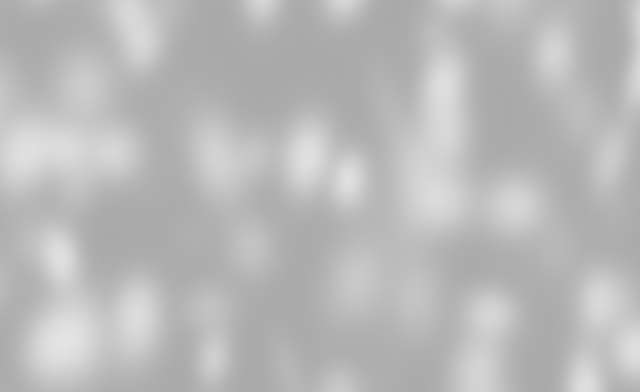
A WebGL 1 fragment shader for this texture:

```glsl
precision highp float;

uniform vec2 u_resolution;

// Lengths are in units of the canvas height.
#define CELL vec2(0.14, 0.18)
#define BLOB_RADIUS vec2(0.042, 0.060)
#define SIZE_VARIATION 0.32
#define MAX_TILT 0.30
#define BLOB_STRENGTH 0.30
#define FAINTNESS 2.0
#define BASE_GREY 0.663
#define GLOW_RANGE 0.42
#define GRAIN_CELLS 314.0
#define GRAIN_STRENGTH 0.004
#define SEED 5.0

float hash(vec2 p) {
  vec3 q = fract(vec3(p.xyx) * 0.1031);
  q += dot(q, q.yzx + 33.33);
  return fract((q.x + q.y) * q.z);
}

vec2 hash2(vec2 p) {
  return vec2(hash(p), hash(p + 41.7));
}

// Soft upright ellipse with a random size, lean and brightness.
float blob(vec2 offset, vec2 id) {
  vec2 variation = hash2(id + 83.1) * 2.0 - 1.0;
  float tilt = (hash(id + 127.3) * 2.0 - 1.0) * MAX_TILT;
  float c = cos(tilt);
  float s = sin(tilt);
  vec2 local = mat2(c, -s, s, c) * offset;
  local /= BLOB_RADIUS * (1.0 + SIZE_VARIATION * variation);
  float strength = BLOB_STRENGTH * pow(hash(id + 211.9), FAINTNESS);
  return strength * exp(-0.5 * dot(local, local));
}

// Sum of the blobs scattered over the surrounding cells.
float blobField(vec2 p) {
  vec2 cell = floor(p / CELL);
  float total = 0.0;
  for (int y = -2; y <= 2; y++) {
    for (int x = -2; x <= 2; x++) {
      vec2 id = cell + vec2(float(x), float(y));
      vec2 center = (id + hash2(id + SEED)) * CELL;
      total += blob(p - center, id + SEED);
    }
  }
  return total;
}

void main() {
  vec2 p = gl_FragCoord.xy / u_resolution.y;

  // Compress overlapping highlights so they stay below white.
  float glow = GLOW_RANGE * (1.0 - exp(-blobField(p) / GLOW_RANGE));

  // Barely visible grain breaks up banding in the smooth slopes.
  float grain = (hash(floor(p * GRAIN_CELLS)) - 0.5) * GRAIN_STRENGTH;
  gl_FragColor = vec4(vec3(BASE_GREY + glow + grain), 1.0);
}
```
